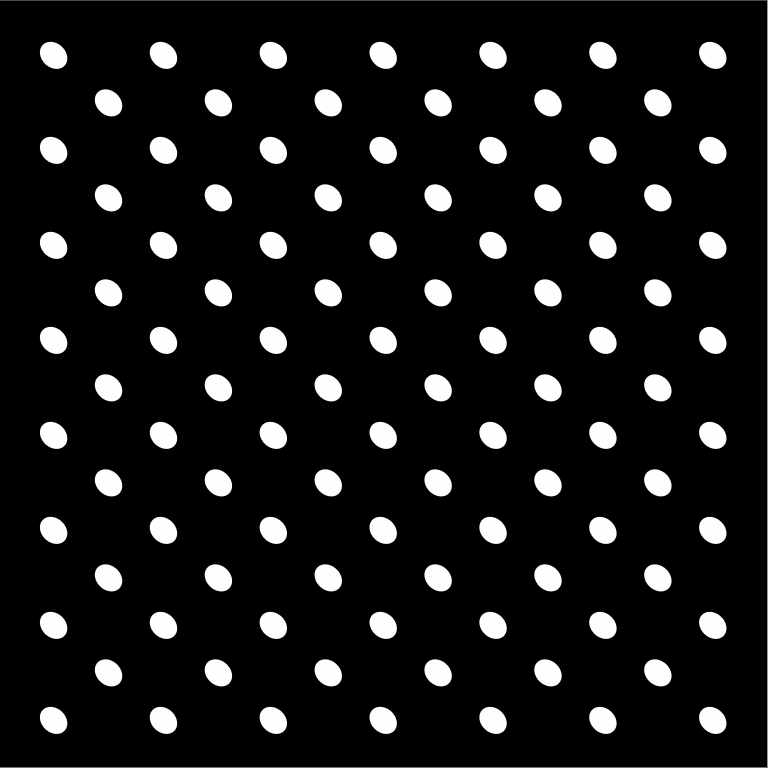
Reproduce this pattern procedurally as a Shadertoy shader.

```glsl
// Staggered rows of tilted white ellipses on black, with hairline grey edges.
// Each pixel finds its nearest row and column by rounding, then evaluates
// one ellipse distance; rows alternate between seven and six dots.

#define FIRST_DOT vec2(0.0698, 0.0620)   // centre of the lower-left dot
#define PITCH vec2(0.14305, 0.06185)     // column and row spacing
#define ROWS 15.0
#define COLUMNS 7.0
#define RADII vec2(0.0196, 0.0156)       // long and short half axes
#define TILT -0.76                       // long axis falls to the right
#define EDGE_WIDTH 0.0013
#define EDGE_GREYS vec3(0.30, 0.60, 0.46) // top, right, bottom
#define PAPER vec3(0.0)
#define INK vec3(0.996)

mat2 rotation(float angle) {
    float c = cos(angle), s = sin(angle);
    return mat2(c, -s, s, c);
}

// First-order distance to an axis-aligned ellipse
float ellipseDistance(vec2 p, vec2 radii) {
    float k = length(p / radii);
    float slope = length(p / (radii * radii));
    return k * (k - 1.0) / max(slope, 1e-4);
}

// Distance to the nearest dot in one row
float rowDistance(vec2 p, float row) {
    float odd = mod(row, 2.0);
    float x = p.x - FIRST_DOT.x - 0.5 * odd * PITCH.x;
    float column = clamp(round(x / PITCH.x), 0.0, COLUMNS - 1.0 - odd);
    vec2 local = vec2(x - column * PITCH.x, p.y - FIRST_DOT.y - row * PITCH.y);
    return ellipseDistance(rotation(TILT) * local, RADII);
}

// Antialiased coverage of the region where d is negative
float coverage(float d, float pixel) {
    return clamp(0.5 - d / pixel, 0.0, 1.0);
}

void mainImage(out vec4 fragColor, in vec2 fragCoord) {
    float side = min(iResolution.x, iResolution.y);
    float pixel = 1.0 / side;
    vec2 p = (fragCoord - 0.5 * iResolution.xy) / side + 0.5;

    // Dots
    float row = clamp(round((p.y - FIRST_DOT.y) / PITCH.y), 0.0, ROWS - 1.0);
    vec3 color = mix(PAPER, INK, coverage(rowDistance(p, row), pixel));

    // Hairlines along the top, right and bottom edges
    vec3 inset = vec3(1.0 - p.y, 1.0 - p.x, p.y);
    for (int i = 0; i < 3; i++) {
        float line = coverage(abs(inset[i]) - EDGE_WIDTH, pixel);
        color = mix(color, vec3(EDGE_GREYS[i]), line);
    }

    fragColor = vec4(color, 1.0);
}
```
